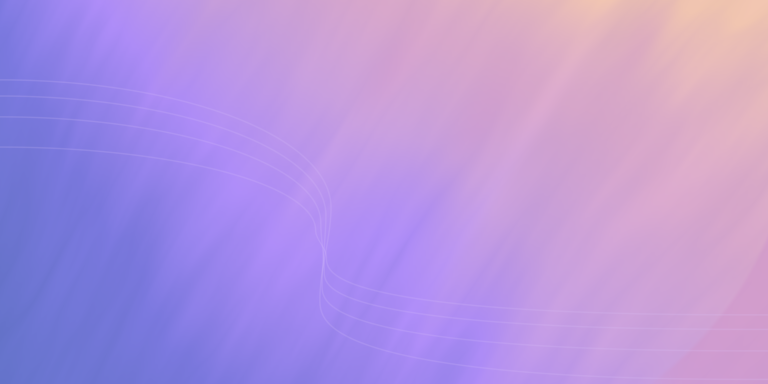
Give the GLSL for this background, as a Shadertoy shader.

```glsl
// Violet-to-peach marbled gradient with slanted silk streaks and four fine S-curves.

const vec3 PALETTE[6] = vec3[6](
    vec3(0.39, 0.45, 0.79),   // slate blue
    vec3(0.48, 0.47, 0.87),   // indigo
    vec3(0.68, 0.55, 0.97),   // violet
    vec3(0.78, 0.62, 0.87),   // orchid
    vec3(0.84, 0.65, 0.79),   // rose
    vec3(0.93, 0.76, 0.68));  // peach
const vec3 MAGENTA = vec3(0.81, 0.58, 0.79);
const vec3 LINE_COLOR = vec3(0.86, 0.77, 0.98);

const float STREAK_ANGLE = 1.0;
const float STREAK_FAN = 0.10;
const float SILK_TINT = 0.30;
const float CREASE_TINT = 0.22;
const float LINE_WIDTH = 0.0012;
const float LINE_ALPHA = 0.18;
const int LINE_COUNT = 4;

float hash(vec2 cell) {
    vec3 h = fract(vec3(cell.xyx) * 0.1031);
    h += dot(h, h.yzx + 33.33);
    return fract((h.x + h.y) * h.z);
}

float noise(vec2 p) {
    vec2 i = floor(p), f = fract(p);
    f = f * f * (3.0 - 2.0 * f);
    return mix(mix(hash(i), hash(i + vec2(1, 0)), f.x),
               mix(hash(i + vec2(0, 1)), hash(i + vec2(1, 1)), f.x), f.y);
}

float fbm(vec2 p) {
    float sum = 0.0, amp = 0.5;
    for (int i = 0; i < 4; i++) {
        sum += amp * noise(p);
        p = p * 2.03 + 17.3;
        amp *= 0.5;
    }
    return sum / 0.9375;
}

// Position along (x) and across (y) a direction
vec2 toStreak(vec2 p, float angle) {
    vec2 dir = vec2(cos(angle), sin(angle));
    return vec2(dot(p, dir), dot(p, vec2(dir.y, -dir.x)));
}

// Soft ellipse whose long axis follows the streaks
float glow(vec2 p, vec2 center, vec2 radii) {
    vec2 q = toStreak(p - center, STREAK_ANGLE) / radii;
    return exp(-dot(q, q));
}

vec3 palette(float t) {
    vec3 color = PALETTE[0];
    for (int i = 1; i < 6; i++)
        color = mix(color, PALETTE[i], clamp(t - float(i - 1), 0.0, 1.0));
    return color;
}

// Approximate distance to a superellipse
float arcDistance(vec2 p, vec2 center, vec2 radii, float power) {
    vec2 q = abs(p - center) / radii;
    vec2 slope = power * pow(q, vec2(power - 1.0)) / radii;
    return abs(pow(q.x, power) + pow(q.y, power) - 1.0) / max(length(slope), 1e-3);
}

// Arc in from the left, short bend, arc out to the right; k in 0..1 picks the strand
float strandDistance(vec2 p, float k) {
    float startY = 0.792 - 0.12 * k - 0.055 * k * k * k;
    float endY = 0.012 + 0.25 * k - 0.082 * k * k;
    vec2 upper = mix(vec2(0.862, 0.46), vec2(0.822, 0.40), k);
    vec2 lower = mix(vec2(0.833, 0.22), vec2(0.850, 0.33), k);
    if (p.y > upper.y)
        return arcDistance(p, vec2(0.0, upper.y), vec2(upper.x, startY - upper.y), 2.0);
    if (p.y < lower.y)
        return arcDistance(p, vec2(2.0, lower.y), vec2(2.0 - lower.x, lower.y - endY), 2.5);
    return abs(p.x - mix(lower.x, upper.x, smoothstep(lower.y, upper.y, p.y)));
}

void mainImage(out vec4 fragColor, in vec2 fragCoord) {
    float pixel = 1.0 / iResolution.y;
    vec2 p = fragCoord * pixel;
    p.x *= 2.0 * iResolution.y / iResolution.x;   // canvas spans 2 by 1

    // Base gradient: blue at lower left to peach at upper right
    float tone = 1.75 * p.x + p.y * (1.0 + 0.25 * p.x)
               + 1.05 * p.x * (2.0 - p.x) * p.y * p.y;

    // Fanned silk streaks with sharper marbled creases
    vec2 s = toStreak(p - vec2(1.0, 0.5), STREAK_ANGLE - STREAK_FAN * (p.x - 1.0));
    s.y += 0.07 * (noise(p * 2.6 + 4.0) - 0.5);
    float silk = fbm(vec2(s.x * 1.1, s.y * 8.0) + 28.0) - 0.5;
    float crease = abs(2.0 * fbm(vec2(s.x * 1.8, s.y * 11.0) + 61.0) - 1.0) - 0.2;
    tone += SILK_TINT * silk + CREASE_TINT * crease;

    // Violet pools and pale bands
    tone -= 0.45 * glow(p, vec2(1.06, 0.42), vec2(0.22, 0.16));
    tone -= 0.35 * glow(p, vec2(1.20, 0.07), vec2(0.20, 0.08));
    tone += 0.25 * glow(p, vec2(0.65, 0.22), vec2(0.25, 0.20));
    tone += 0.20 * glow(p, vec2(0.47, 0.85), vec2(0.30, 0.04));
    tone = min(tone, 4.0) + pow(max(tone - 4.0, 0.0), 1.6);
    float band = glow(p, vec2(1.28, 0.50), vec2(0.45, 0.025));
    vec3 color = palette(tone);
    color *= 1.0 + 0.04 * silk + 0.03 * crease + 0.025 * band;

    // Rose lobes in the upper right
    float lobes = glow(p, vec2(1.26, 0.70), vec2(0.14, 0.06))
                + glow(p, vec2(1.02, 0.82), vec2(0.12, 0.05))
                + glow(p, vec2(1.67, 0.89), vec2(0.12, 0.04));
    color = mix(color, MAGENTA, 0.25 * lobes);

    // Magenta fold beyond a curved edge at the lower right
    float edge = length(p - vec2(1.134, 0.761)) - 0.94;
    float fold = smoothstep(-pixel, 0.012, edge) * smoothstep(1.64, 1.80, p.x);
    color = mix(color, MAGENTA, 0.50 * fold);

    // Fine S-curves
    for (int i = 0; i < LINE_COUNT; i++) {
        float d = strandDistance(p, float(i) / float(LINE_COUNT - 1));
        float line = 1.0 - smoothstep(0.0, LINE_WIDTH + pixel, d);
        color = mix(color, LINE_COLOR, LINE_ALPHA * line);
    }

    fragColor = vec4(color, 1.0);
}
```
